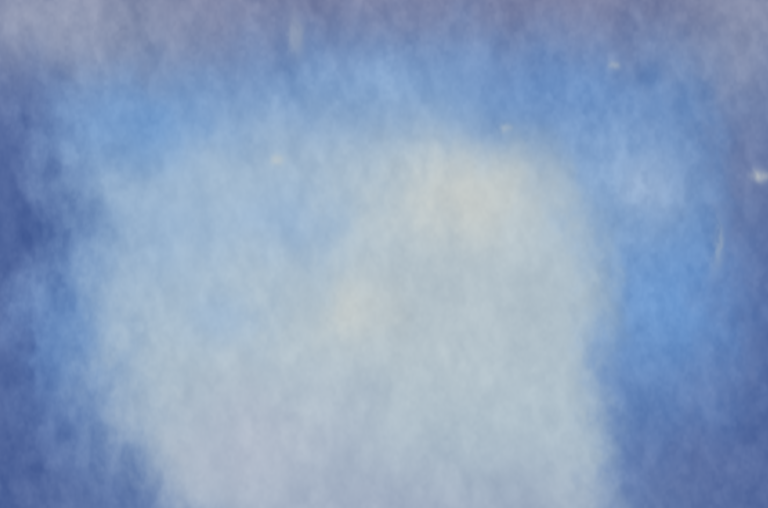
A Shadertoy shader for this background:

```glsl
// A weathered blue wash: a pale, cloudy pool of light framed by azure and indigo.
// Soft masks lay down the large areas, gaussian stains tint them, and smooth
// cellular noise frays the edges and adds mottling, grain and a few flecks.

const vec3 AZURE  = vec3(0.40, 0.55, 0.76);
const vec3 BRIGHT = vec3(0.41, 0.60, 0.83);
const vec3 INDIGO = vec3(0.32, 0.40, 0.61);
const vec3 MAUVE  = vec3(0.47, 0.50, 0.64);
const vec3 HAZE   = vec3(0.56, 0.60, 0.70);
const vec3 PALE   = vec3(0.68, 0.75, 0.80);
const vec3 CREAM  = vec3(0.77, 0.79, 0.78);
const vec3 LILAC  = vec3(0.69, 0.72, 0.79);
const vec3 SKY    = vec3(0.55, 0.68, 0.83);

vec3 hash3(vec2 cell) {
    vec3 q = vec3(dot(cell, vec2(127.1, 311.7)),
                  dot(cell, vec2(269.5, 183.3)),
                  dot(cell, vec2(419.2, 371.9)));
    return fract(sin(q) * 4375.85);
}

// Smooth cellular noise: nearby cell values blended by distance, -0.5 to 0.5
float cellNoise(vec2 p) {
    vec2 cell = floor(p), f = fract(p);
    float sum = 0.0, weight = 0.0;
    for (int y = -1; y <= 1; y++)
    for (int x = -1; x <= 1; x++) {
        vec2 offset = vec2(x, y);
        vec3 h = hash3(cell + offset);
        vec2 d = offset + 0.2 + 0.6 * h.xy - f;
        float w = exp(-5.0 * dot(d, d));
        sum += w * h.z;
        weight += w;
    }
    return sum / weight - 0.5;
}

float layeredNoise(vec2 p, int layers, float gain) {
    float sum = 0.0, amplitude = 0.55;
    for (int i = 0; i < layers; i++) {
        sum += amplitude * cellNoise(p);
        p = p * 2.03 + vec2(17.3, 9.1);
        amplitude *= gain;
    }
    return sum;
}

// Tint a soft elliptical area
vec3 stain(vec3 base, vec3 tint, vec2 p, vec2 centre, vec2 radius, float strength) {
    vec2 d = (p - centre) / radius;
    return mix(base, tint, strength * exp(-dot(d, d)));
}

// Pale pool: soft left and top, firmer right side, two trimmed corners
float poolMask(vec2 p) {
    float sides = smoothstep(0.01, 0.24, p.x) * (1.0 - smoothstep(0.73, 0.83, p.x));
    float top = 1.0 - smoothstep(0.60, 0.92, p.y);
    float lowerLeft = smoothstep(0.14, 0.32, p.x + 0.7 * p.y);
    float upperRight = 1.0 - smoothstep(1.13, 1.36, p.x + 0.76 * p.y);
    return sides * top * lowerLeft * upperRight;
}

void mainImage(out vec4 fragColor, in vec2 fragCoord) {
    vec2 uv = fragCoord / iResolution.xy;
    vec2 wide = vec2(uv.x * 1.515, uv.y);
    float cloud = layeredNoise(wide * vec2(9.0, 6.5), 5, 0.6);
    float drift = layeredNoise(wide * vec2(8.0, 6.0) + 40.0, 4, 0.55);
    float grain = layeredNoise(wide * vec2(34.0, 25.0) + 80.0, 3, 0.7);
    vec2 p = uv + 0.08 * vec2(cloud, drift);

    // Dark frame
    vec3 col = AZURE;
    col = mix(col, INDIGO, 0.9 * (1.0 - smoothstep(0.0, 0.15, p.x)));
    col = mix(col, INDIGO, 0.75 * smoothstep(0.87, 1.02, p.x));
    col = mix(col, MAUVE, smoothstep(0.80, 1.02, p.y));
    col = stain(col, HAZE, p, vec2(0.09, 0.95), vec2(0.20, 0.14), 0.8);
    col = stain(col, HAZE, p, vec2(0.98, 0.92), vec2(0.12, 0.20), 0.6);
    col = stain(col, MAUVE, p, vec2(0.96, 0.66), vec2(0.06, 0.14), 0.5);
    col = stain(col, INDIGO, p, vec2(0.93, 0.02), vec2(0.16, 0.25), 0.85);
    col = stain(col, INDIGO, p, vec2(0.08, 0.00), vec2(0.16, 0.18), 0.7);

    // Pool of light and its halo
    col = mix(col, PALE, poolMask(p));
    col = stain(col, SKY, p, vec2(0.50, 0.83), vec2(0.13, 0.11), 0.55);
    col = stain(col, SKY, p, vec2(0.82, 0.62), vec2(0.08, 0.13), 0.8);
    col = stain(col, LILAC, p, vec2(0.85, 0.60), vec2(0.04, 0.10), 0.35);
    col = stain(col, BRIGHT, p, vec2(0.20, 0.75), vec2(0.10, 0.08), 0.6);
    col = stain(col, BRIGHT, p, vec2(0.07, 0.35), vec2(0.05, 0.14), 0.35);
    col = stain(col, BRIGHT, p, vec2(0.87, 0.40), vec2(0.08, 0.16), 0.7);

    // Blue hollows and warm centres inside the pool
    col = stain(col, SKY, p, vec2(0.38, 0.58), vec2(0.09, 0.10), 0.7);
    col = stain(col, SKY, p, vec2(0.22, 0.56), vec2(0.10, 0.16), 0.6);
    col = stain(col, SKY, p, vec2(0.30, 0.37), vec2(0.06, 0.06), 0.5);
    col = stain(col, CREAM, p, vec2(0.62, 0.61), vec2(0.08, 0.09), 0.85);
    col = stain(col, CREAM, p, vec2(0.47, 0.39), vec2(0.04, 0.08), 0.6);
    col = stain(col, CREAM, p, vec2(0.56, 0.40), vec2(0.22, 0.25), 0.3);
    col = stain(col, LILAC, p, vec2(0.32, 0.12), vec2(0.14, 0.13), 0.7);
    col = stain(col, vec3(0.60, 0.64, 0.74), p, vec2(0.52, -0.04), vec2(0.34, 0.12), 0.6);

    // Mottling and grain, calmer over the palest areas
    float calm = mix(1.0, 0.6, poolMask(uv));
    col += calm * (vec3(0.12, 0.10, 0.07) * cloud + vec3(0.08, 0.075, 0.06) * grain);

    // Bright flecks and worn scratches
    vec2 q = uv + 0.015 * vec2(grain, drift);
    col = stain(col, CREAM, q, vec2(0.990, 0.656), vec2(0.010, 0.012), 0.7);
    col = stain(col, CREAM, q, vec2(0.362, 0.687), vec2(0.008, 0.011), 0.5);
    col = stain(col, CREAM, q, vec2(0.800, 0.874), vec2(0.006, 0.008), 0.4);
    col = stain(col, CREAM, q, vec2(0.655, 0.750), vec2(0.009, 0.010), 0.4);
    col = stain(col, CREAM, q, vec2(0.935, 0.520), vec2(0.007, 0.045), 0.35);
    col = stain(col, CREAM, q, vec2(0.385, 0.930), vec2(0.008, 0.040), 0.3);
    fragColor = vec4(clamp(col, 0.0, 1.0), 1.0);
}
```
